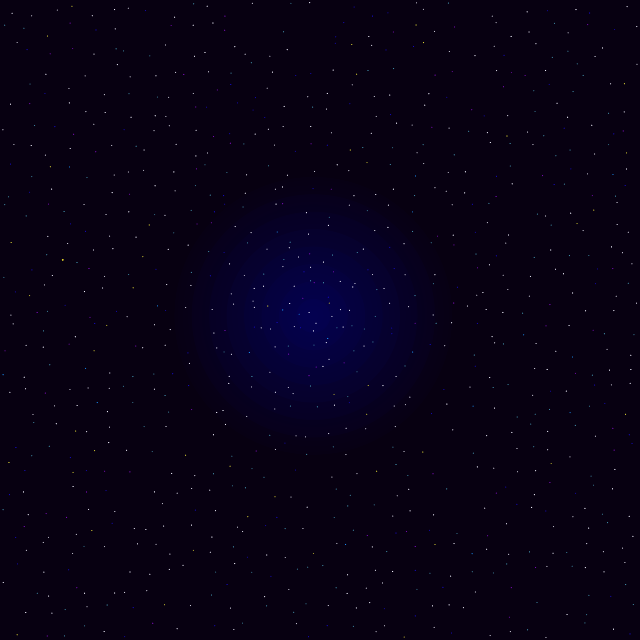
Write a Shadertoy shader that draws this background.

```glsl
// A night sky: a soft, faintly banded blue glow near the middle of a
// violet-black field, under tiny coloured stars. The stars come from jittered
// grids; a second, finer grid thickens the field inside the glow.

#define SKY_COLOR vec3(0.028, 0.0, 0.068)
#define CORE_COLOR vec3(0.015, 0.005, 0.325)
#define GLOW_CENTER vec2(0.4896, 0.5065)
#define GLOW_RADIUS 0.218
#define GLOW_BANDS 8.0
#define BAND_STRENGTH 0.6
#define STAR_RADIUS 0.0009
#define FIELD_CELLS 32.0
#define FIELD_DENSITY 0.86
#define CORE_CELLS 46.0
#define CORE_DENSITY 0.5

// Integer hash: three random values in 0..1 for a cell and a seed.
vec3 hash3(ivec2 cell, int seed) {
    uvec3 v = uvec3(ivec3(cell, seed)) * 1664525u + 1013904223u;
    v.x += v.y * v.z; v.y += v.z * v.x; v.z += v.x * v.y;
    v ^= v >> 16u;
    v.x += v.y * v.z; v.y += v.z * v.x; v.z += v.x * v.y;
    return vec3(v >> 8u) / 16777216.0;
}

// Star tint chosen by a random value: mostly white, then teal, blue, others.
vec3 starTint(float pick) {
    if (pick < 0.46) return vec3(0.95, 0.95, 1.0);
    if (pick < 0.68) return vec3(0.25, 0.55, 0.65);
    if (pick < 0.83) return vec3(0.08, 0.04, 0.75);
    if (pick < 0.92) return vec3(0.50, 0.05, 0.75);
    if (pick < 0.98) return vec3(0.85, 0.82, 0.20);
    return vec3(0.10, 0.55, 0.95);
}

// Antialiased disc coverage.
float disc(float distance, float radius, float pixel) {
    return 1.0 - smoothstep(radius - 0.5 * pixel, radius + 0.5 * pixel, distance);
}

// Glow level from 1 at the centre to 0 at the rim, in soft-edged steps.
float glowLevel(float radius, float pixel) {
    float ring = radius / GLOW_RADIUS * GLOW_BANDS;
    float edge = pixel / GLOW_RADIUS * GLOW_BANDS;
    float stepped = floor(ring) + smoothstep(1.0 - edge, 1.0, fract(ring));
    float level = mix(ring, stepped + 0.5, BAND_STRENGTH) / GLOW_BANDS;
    return clamp(1.0 - level, 0.0, 1.0);
}

// Adds one star per occupied cell; the jitter keeps each inside its cell.
vec3 addStars(vec3 color, vec2 uv, float cells, int seed, bool coreOnly, float pixel) {
    ivec2 cell = ivec2(floor(uv * cells));
    vec3 place = hash3(cell, seed);
    vec3 look = hash3(cell, seed + 17);
    vec2 star = (vec2(cell) + 0.12 + 0.76 * place.xy) / cells;
    float density = FIELD_DENSITY;
    if (coreOnly) {
        density = CORE_DENSITY * (1.0 - smoothstep(0.04, 0.17, length(star - GLOW_CENTER)));
    }
    float present = step(place.z, density);
    float light = present * mix(0.65, 1.0, look.y);
    return mix(color, starTint(look.x), light * disc(length(uv - star), STAR_RADIUS, pixel));
}

void mainImage(out vec4 fragColor, in vec2 fragCoord) {
    float size = min(iResolution.x, iResolution.y);
    vec2 uv = (fragCoord - 0.5 * iResolution.xy) / size + 0.5;
    float pixel = 1.0 / size;

    // Sky and glow
    float radius = length(uv - GLOW_CENTER);
    vec3 color = mix(SKY_COLOR, CORE_COLOR, glowLevel(radius, pixel));

    // Wide field, then the denser core
    color = addStars(color, uv, FIELD_CELLS, 3, false, pixel);
    color = addStars(color, uv, CORE_CELLS, 8, true, pixel);

    // One larger yellow star at the left
    float accent = disc(length(uv - vec2(0.098, 0.594)), 1.6 * STAR_RADIUS, pixel);
    color = mix(color, vec3(0.85, 0.80, 0.15), accent);

    fragColor = vec4(color, 1.0);
}
```
